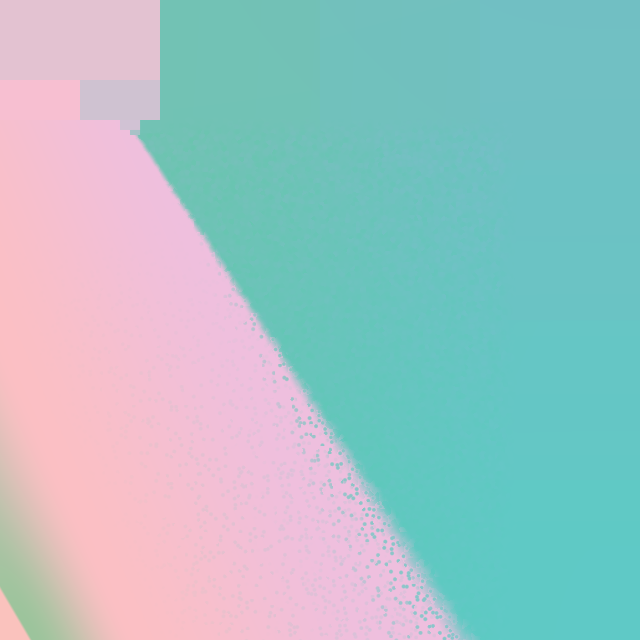
Give the GLSL for this background, as a WebGL 1 fragment shader.

```glsl
precision highp float;
uniform vec2 u_resolution;

vec2 hash2(vec2 p) {
  vec3 q = fract(p.xyx * vec3(0.1031, 0.103, 0.0973));
  q += dot(q, q.yzx + 33.33);
  return fract((q.xx + q.yz) * q.zy);
}

// Cellular noise: distance to the nearest point, and that cell's random value
vec2 cellular(vec2 p) {
  vec2 cell = floor(p), f = fract(p);
  vec2 nearest = vec2(8.0, 0.0);
  for (int j = -1; j <= 1; j++) {
    for (int i = -1; i <= 1; i++) {
      vec2 o = vec2(float(i), float(j));
      float d = length(o + hash2(cell + o) - f);
      if (d < nearest.x) nearest = vec2(d, hash2(cell + o + 71.0).x);
    }
  }
  return nearest;
}

// Antialiased box coverage between two corners
float box(vec2 p, vec2 lo, vec2 hi, float px) {
  vec2 d = abs(p - 0.5 * (lo + hi)) - 0.5 * (hi - lo);
  return 1.0 - smoothstep(-0.5 * px, 0.5 * px, max(d.x, d.y));
}

vec3 tealField(vec2 p) {
  float across = smoothstep(0.2, 0.9, p.x);
  vec3 low = mix(vec3(0.37, 0.78, 0.71), vec3(0.37, 0.79, 0.775), across);
  vec3 high = mix(vec3(0.45, 0.76, 0.70), vec3(0.445, 0.75, 0.765), across);
  return mix(low, high, smoothstep(0.0, 1.0, p.y));
}

void main() {
  vec2 uv = gl_FragCoord.xy / u_resolution;
  float px = 1.0 / min(u_resolution.x, u_resolution.y);
  float depth = 1.0 - uv.y;

  // Teal side: fine grain inside, coarse flat tiles towards the top and right
  vec2 tile = (floor(uv * 4.0) + 0.5) / 4.0;
  float grained = (1.0 - smoothstep(0.77, 0.81, uv.x)) * (1.0 - smoothstep(0.78, 0.82, uv.y));
  vec3 teal = mix(tealField(mix(uv, tile, 0.6)), tealField(uv), grained);
  vec2 grain = cellular(uv * 115.0);
  float mottle = (grain.y - 0.5) * (1.0 - smoothstep(0.2, 0.9, grain.x));
  teal += mottle * grained * mix(0.015, 0.06, uv.y) * vec3(1.0, -0.3, 0.8);

  // Pink side: peach beside the green shade, lilac beside the diagonal
  float fromShade = uv.x - 0.15 + 0.446 * uv.y;
  vec3 pink = mix(vec3(0.985, 0.75, 0.765), vec3(0.935, 0.75, 0.87),
                  smoothstep(0.03, 0.47, fromShade));
  vec3 green = mix(vec3(0.61, 0.77, 0.61), vec3(0.72, 0.76, 0.67), smoothstep(0.0, 0.3, uv.y));
  pink = mix(green, pink, smoothstep(-0.1, 0.06, fromShade));
  float corner = uv.x - 0.048 + 0.587 * uv.y;
  pink = mix(vec3(0.98, 0.76, 0.74), pink, smoothstep(-0.003, 0.003, corner));

  // Diagonal edge, softer and more ragged lower down
  vec2 speck = cellular(uv * 125.0);
  float edge = uv.x - 0.211 - 0.679 * (0.7917 - uv.y);
  float ragged = edge + (speck.y - 0.5) * 0.012 * depth;
  float fuzz = mix(0.002, 0.055, depth * depth);
  float cover = smoothstep(-fuzz - px, 0.005 + px, ragged);

  // Teal specks scattered into the pink
  float spread = mix(0.012, 0.11, depth * depth);
  float density = 0.6 * exp(min(edge, 0.0) / spread) * smoothstep(0.2, 0.75, depth);
  float dot1 = 1.0 - smoothstep(0.2, 0.55, speck.x);
  float strong = dot1 * (1.0 - smoothstep(density, density + 0.12, speck.y));
  strong *= 0.7 * smoothstep(0.0, 0.35, density);
  float faint = dot1 * step(0.75, speck.y) * 0.12;
  faint *= smoothstep(0.3, 0.8, depth) * smoothstep(0.08, 0.3, fromShade);
  vec3 color = mix(pink, teal, max(cover, max(strong, faint)));

  // Stepped flat blocks in the upper left
  vec3 upper = vec3(0.45, 0.76, 0.71);
  upper = mix(upper, teal, smoothstep(0.2, 0.3, uv.x));
  color = mix(color, upper, box(uv, vec2(0.219, 0.7917), vec2(0.27, 1.1), px));
  color = mix(color, vec3(0.97, 0.75, 0.82), box(uv, vec2(-0.1, 0.8125), vec2(0.125, 0.875), px));
  color = mix(color, vec3(0.89, 0.76, 0.82), box(uv, vec2(-0.1, 0.875), vec2(0.25, 1.1), px));
  color = mix(color, vec3(0.81, 0.76, 0.82), box(uv, vec2(0.125, 0.8125), vec2(0.25, 0.875), px));
  color = mix(color, vec3(0.82, 0.76, 0.83), box(uv, vec2(0.1875, 0.797), vec2(0.219, 0.8125), px));
  color = mix(color, vec3(0.66, 0.76, 0.78), box(uv, vec2(0.203, 0.789), vec2(0.219, 0.797), px));

  gl_FragColor = vec4(color, 1.0);
}
```
